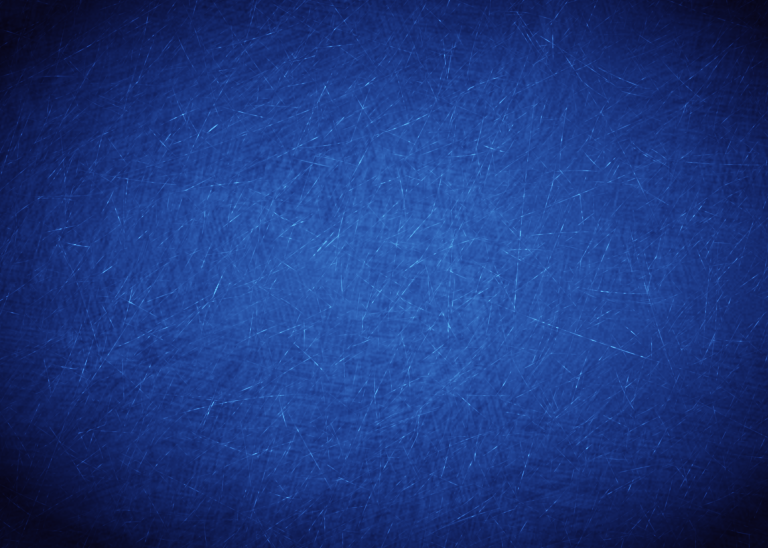
Write a Shadertoy shader that draws this texture.

```glsl
const vec2 GLOW_CENTER = vec2(0.52, 0.51);
const float GLOW_PEAK = 0.98;
const float GLOW_FALLOFF = 0.66;
const float DARKEST = -0.14;
const float CLOUD_AMOUNT = 0.17;
const float FIBRE_AMOUNT = 0.32;
const float GRAIN_AMOUNT = 0.13;
const float SCRATCH_AMOUNT = 0.60;
const float SCRATCH_WIDTH = 0.0012;
const float SCRATCH_ANGLE = 0.85;
const float SMALLEST_CELL = 0.06;
const float CELL_GROWTH = 1.7;
const int SCRATCH_LAYERS = 5;
const int SCRATCHES_PER_CELL = 5;
const int FIBRE_LAYERS = 5;

float hash(vec2 p) {
    vec3 q = fract(p.xyx * 0.1031);
    q += dot(q, q.yzx + 33.33);
    return fract((q.x + q.y) * q.z);
}

vec4 hash4(vec3 p) {
    vec4 q = fract(p.xyzx * vec4(0.1031, 0.1030, 0.0973, 0.1099));
    q += dot(q, q.wzxy + 33.33);
    return fract((q.xxyz + q.yzzw) * q.zywx);
}

float noise(vec2 p) {
    vec2 i = floor(p), f = fract(p);
    f = f * f * (3.0 - 2.0 * f);
    return mix(mix(hash(i), hash(i + vec2(1, 0)), f.x),
               mix(hash(i + vec2(0, 1)), hash(i + vec2(1, 1)), f.x), f.y);
}

float clouds(vec2 p) {
    float sum = 0.0, weight = 0.5;
    for (int i = 0; i < 4; i++) {
        sum += weight * (noise(p) - 0.5);
        p = mat2(1.6, 1.2, -1.2, 1.6) * p + 17.3;
        weight *= 0.55;
    }
    return sum;
}

vec2 turn(vec2 p, float angle) {
    float c = cos(angle), s = sin(angle);
    return vec2(c * p.x + s * p.y, c * p.y - s * p.x);
}

// Brushed hairs: stretched noise in several directions, each in its own patches
float fibres(vec2 p) {
    float sum = 0.0;
    for (int i = 0; i < FIBRE_LAYERS; i++) {
        float k = float(i);
        vec2 q = turn(p, SCRATCH_ANGLE + 0.5 * (k - 2.0));
        q.y += 0.02 * noise(p * 4.0 + k * 9.0);
        float patches = smoothstep(0.25, 0.8, noise(p * 6.0 + k * 31.7));
        sum += patches * (noise(q * vec2(22.0, 230.0) + 600.0 + k * 47.0) - 0.5);
    }
    return sum * 0.5;
}

// One slightly bent line with fading ends, broken into specks
float scratch(vec2 p, float halfLength, float bend, float seed, float blur) {
    float along = p.x / halfLength;
    float across = p.y + bend * halfLength * along * along;
    float width = max(SCRATCH_WIDTH, blur);
    if (abs(along) > 1.0 || abs(across) > 3.0 * width) return 0.0;
    float line = exp(-across * across / (width * width)) * SCRATCH_WIDTH / width;
    float ends = 1.0 - smoothstep(0.3, 1.0, abs(along));
    float speck = noise(vec2(p.x * 190.0 + 300.0, seed * 300.0));
    float wear = noise(vec2(p.x * 28.0 + 90.0, seed * 170.0));
    return line * ends * (0.15 + 1.9 * speck * speck * speck) * (0.35 + 1.3 * wear);
}

float scratches(vec2 p, float blur) {
    float sum = 0.0, size = SMALLEST_CELL;
    for (int layer = 0; layer < SCRATCH_LAYERS; layer++) {
        vec2 q = p / size + 20.0 + 7.37 * float(layer);
        vec2 home = floor(q);
        for (int n = 0; n < 9 * SCRATCHES_PER_CELL; n++) {
            vec2 cell = home + vec2(n % 3, (n / 3) % 3) - 1.0;
            float id = float(n / 9 + layer * SCRATCHES_PER_CELL);
            vec4 place = hash4(vec3(cell, id + 3.0));
            vec4 look = hash4(vec3(cell + 71.0, id + 41.0));
            float angle = place.z < 0.5 ? SCRATCH_ANGLE + 1.0 * (place.w - 0.5)
                                        : 3.1416 * place.w;
            vec2 local = turn((q - cell - place.xy) * size, angle);
            float halfLength = size * mix(0.35, 0.95, look.x);
            float strength = 0.16 + 0.75 * pow(look.y, 4.0);
            sum += strength * scratch(local, halfLength, 0.2 * (look.z - 0.5), look.w, blur);
        }
        size *= CELL_GROWTH;
    }
    return sum;
}

// Navy through royal blue to pale blue as the tone rises
vec3 blueRamp(float tone) {
    return vec3(0.04, 0.06, 0.21) + tone * vec3(0.08, 0.22, 0.60)
         + tone * tone * vec3(0.06, 0.09, -0.11);
}

void mainImage(out vec4 fragColor, in vec2 fragCoord) {
    vec2 uv = fragCoord / iResolution.xy;
    vec2 p = fragCoord / iResolution.y;

    // Vignette fading to a soft floor in the corners
    vec2 fromCenter = 2.0 * (uv - GLOW_CENTER);
    float tone = GLOW_PEAK - GLOW_FALLOFF * dot(fromCenter, fromCenter);
    tone = max(tone, DARKEST);
    float light = smoothstep(-0.25, 0.7, tone);

    // Surface texture, weaker in the shade
    float surface = CLOUD_AMOUNT * clouds(turn(p, 0.6) * vec2(6.0, 10.0) + 40.0);
    surface += FIBRE_AMOUNT * fibres(p);
    surface += GRAIN_AMOUNT * (noise(p * 270.0) - 0.5);
    surface += SCRATCH_AMOUNT * scratches(p, 0.6 / iResolution.y);
    tone += surface * mix(0.3, 1.0, light);

    fragColor = vec4(blueRamp(clamp(tone, DARKEST - 0.05, 1.6)), 1.0);
}
```
